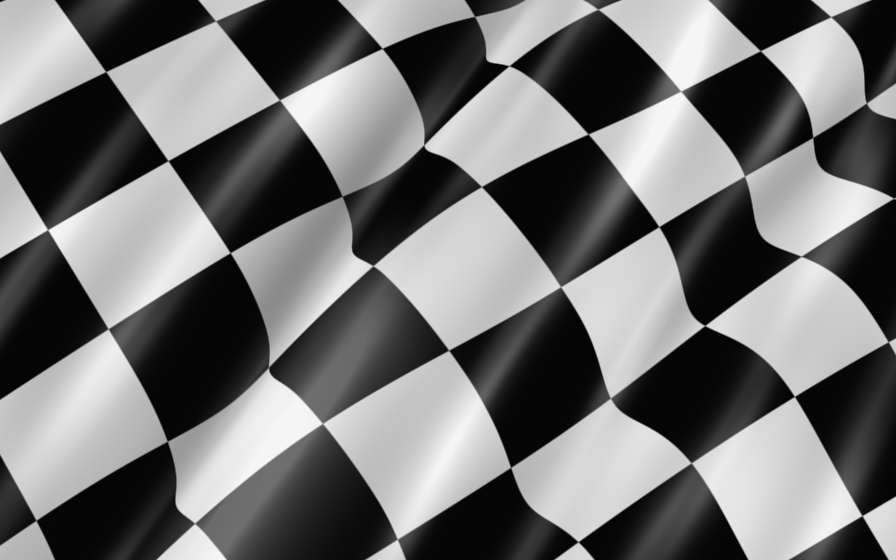
Write a Shadertoy shader that draws this pattern.

```glsl
const float PI = 3.14159265;

float bell(float x, float center, float sharpness) {
    float d = x - center;
    return exp(-sharpness * d * d);
}

vec2 hashGradient(vec2 cell) {
    float angle = 2.0 * PI * fract(sin(dot(cell, vec2(127.1, 311.7))) * 4375.85);
    return vec2(cos(angle), sin(angle));
}

float gradientNoise(vec2 p) {
    vec2 i = floor(p), f = p - i;
    vec2 s = f * f * f * (f * (f * 6.0 - 15.0) + 10.0);
    vec2 e = vec2(1.0, 0.0);
    float low = mix(dot(hashGradient(i), f),
                    dot(hashGradient(i + e), f - e), s.x);
    float high = mix(dot(hashGradient(i + e.yx), f - e.yx),
                     dot(hashGradient(i + 1.0), f - 1.0), s.x);
    return mix(low, high, s.y);
}

// Phases across the main crease and the shallower one to its right
float mainFold(vec2 cloth) { return cloth.y + 0.5 * cloth.x - 3.4; }
float sideFold(vec2 cloth) { return cloth.y + 0.25 * cloth.x - 5.6; }

// Cloth coordinates (column, row) to canvas position
vec2 drape(vec2 cloth) {
    float u = cloth.x, w = cloth.y - 3.0;
    float q = mainFold(cloth), r = sideFold(cloth);
    vec2 p = vec2(0.244 + 0.229 * u - 0.0079 * u * u + (0.108 + 0.0031 * u) * w,
                  0.235 + 0.156 * u - 0.0073 * u * u - (0.177 - 0.0094 * u) * w
                  - 0.0017 * u * w * w);
    p.x += 0.027 - 0.031 * tanh(4.0 * q) + 0.029 * smoothstep(0.8, 2.0, q)
         - 0.0104 * u * bell(r, 0.3, 4.0);
    p.y += 0.029 * bell(q, 1.1, 2.0) - 0.046 * bell(q, 0.0, 4.0)
         + 0.029 * bell(r, 1.3, 2.0) - 0.033 * bell(r, 0.15, 5.0);
    return p;
}

// Newton search for the cloth point lying under a canvas position
vec2 undrape(vec2 p) {
    const float h = 0.004;
    vec2 flat_ = p - vec2(0.85, 0.6);
    vec2 cloth = vec2(3.0, 3.0) + mat2(3.4, 2.1, 2.4, -3.8) * flat_;
    for (int i = 0; i < 12; i++) {
        vec2 here = drape(cloth);
        vec2 du = (drape(cloth + vec2(h, 0.0)) - here) / h;
        vec2 dv = (drape(cloth + vec2(0.0, h)) - here) / h;
        vec2 stepBy = inverse(mat2(du, dv)) * (p - here);
        cloth += stepBy * min(1.0, 0.7 / max(length(stepBy), 0.0001));
    }
    return cloth;
}

// Antialiased checks, 1 on the light squares
float checker(vec2 cloth, vec2 width) {
    vec2 edge = clamp(sin(PI * cloth) / (PI * width), -1.0, 1.0);
    return 0.5 - 0.5 * edge.x * edge.y;
}

// Satin highlights running along the folds
float satinGloss(vec2 cloth) {
    float q = mainFold(cloth);
    float drift = gradientNoise(vec2(q * 0.8, cloth.x * 0.5));
    float bands = pow(0.5 + 0.5 * cos(5.8 * (q - 0.95) + 1.6 * drift), 4.0);
    float fine = gradientNoise(vec2(q * 5.0, cloth.x * 0.6 + 7.0));
    float strength = 0.62 + 0.8 * gradientNoise(cloth * vec2(0.6, 0.7) + 3.3);
    float broad = bell(q, 0.9, 3.0) * (1.0 - smoothstep(1.6, 2.6, cloth.x));
    return clamp(bands * strength * (1.0 + 0.7 * fine) + 0.65 * broad, 0.0, 1.0);
}

// Soft shade in the hollows beside the creases
float hollowShade(vec2 cloth) {
    float q = mainFold(cloth), r = sideFold(cloth);
    float soft = 0.5 + gradientNoise(vec2(q * 1.5, cloth.x * 0.5) + 11.0);
    return 0.2 * bell(q, -0.3, 5.0) + 0.11 * bell(r, 0.05, 9.0)
         + 0.18 * clamp(soft, 0.0, 1.0);
}

void mainImage(out vec4 fragColor, in vec2 fragCoord) {
    vec2 p = fragCoord / iResolution.y;
    vec2 cloth = undrape(p);
    vec2 width = max(fwidth(cloth) * 0.7, vec2(0.0001));

    float gloss = satinGloss(cloth);
    float shade = hollowShade(cloth);
    float lightCloth = min(0.9 - shade + 0.13 * gloss, 0.96);
    float darkCloth = 0.02 + 0.44 * gloss * (1.0 - shade);

    float grey = mix(darkCloth, lightCloth, checker(cloth, width));
    fragColor = vec4(vec3(grey), 1.0);
}
```
